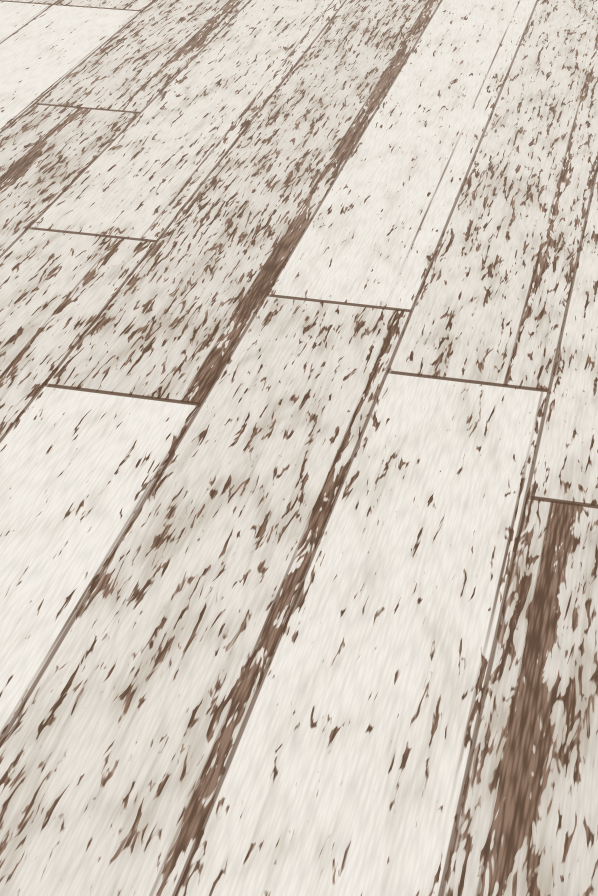
This texture is drawn by a Shadertoy shader. Its source:

```glsl
// Whitewashed, worn wooden floor planks running diagonally away in perspective.
#define HORIZON -0.842       // height of the vanishing line, in canvas widths from the top
#define VANISH_LONG 1.24     // where the long plank edges meet
#define VANISH_CROSS -11.72  // where the plank ends meet
#define PLANK_WIDTH 0.19
#define FIRST_EDGE -1.355    // left edge of the first plank column
#define PLANK_LENGTH 8.0
#define GROOVE 0.007
#define WEAR_GAIN 0.13
#define SAMPLES 2

const vec3 WHITE = vec3(0.95, 0.93, 0.895);
const vec3 CREAM = vec3(0.85, 0.82, 0.78);
const vec3 STAIN = vec3(0.74, 0.70, 0.64);
const vec3 WOOD  = vec3(0.56, 0.45, 0.38);
const vec3 DARK  = vec3(0.36, 0.27, 0.21);

// Per column: joint position, wear of the near plank, wear of the far one, near seam
const vec4 COLUMNS[7] = vec4[7](
    vec4(13.9, 0.05, 0.60, 0.97), vec4(11.6, 0.90, 0.80, 0.40),
    vec4(9.62, 0.65, 0.45, 0.70), vec4(7.94, 0.05, 0.88, 0.98),
    vec4(9.11, 0.62, 0.15, 0.91), vec4(8.45, 0.20, 0.62, 0.96),
    vec4(7.53, 1.00, 0.45, 0.14));

vec2 hash2(vec2 p) {
    return fract(sin(vec2(dot(p, vec2(127.1, 311.7)), dot(p, vec2(269.5, 183.3)))) * 43758.5);
}

// Cellular noise: distance to the nearest scattered point
float cells(vec2 p) {
    vec2 base = floor(p), local = fract(p);
    float nearest = 4.0;
    for (int y = -1; y <= 1; y++)
        for (int x = -1; x <= 1; x++) {
            vec2 o = vec2(x, y);
            vec2 d = o + hash2(base + o) - local;
            nearest = min(nearest, dot(d, d));
        }
    return sqrt(nearest);
}

float layers(vec2 p) {
    p += 0.25 * sin(p.yx * 2.3 + 1.7 * sin(p * 1.1));
    return 0.62 * cells(p) + 0.38 * cells(p * 2.3 + 7.1);
}

// Slow layered sines along a plank
float patches(float t, float seed) {
    return 0.5 + 0.25 * sin(t * 1.7 + seed * 6.3) + 0.25 * sin(t * 4.1 + seed * 19.0 + sin(t * 2.3));
}

vec3 floorColour(vec2 q) {
    // Canvas to floor plane
    float depth = q.y - HORIZON;
    float across = ((q.x - VANISH_LONG) / depth - FIRST_EDGE) / PLANK_WIDTH;
    float along = (q.x - VANISH_CROSS) / depth;

    // Plank identity
    float column = floor(across), f = across - column;
    vec4 plank = COLUMNS[clamp(int(column), 0, 6)];
    float row = floor((along - plank.x) / PLANK_LENGTH);
    float end = along - plank.x - row * PLANK_LENGTH;
    bool far = row >= 0.0;
    vec2 seed = hash2(vec2(column, row) + 3.7);
    float wear = far ? plank.z : plank.y;
    float seam = far ? 0.66 + 0.22 * seed.x : plank.w;
    vec2 p = vec2(f, along) + floor(seed * 40.0);

    // Noise stretched along the grain
    float chips = layers(p * vec2(26.0, 6.5));
    float streak = layers(p * vec2(22.0, 1.3));
    float blotch = layers(p * vec2(4.0, 1.8));
    float fine = cells(p * vec2(65.0, 7.0));

    // Arched growth rings
    float bend = f - 0.45 + 0.06 * sin(along * 1.9 + seed.y * 6.0);
    float rings = 9.0 * sqrt(bend * bend + 0.004) + 0.3 * along + 0.3 * streak;
    float ringLine = smoothstep(0.45, 1.0, sin(rings * 13.0)) * patches(along * 0.8, seed.y);

    // Paint loss: chips, rubbed edges, bare band beside the seam
    float edge = min(f, 1.0 - f);
    float rubbed = smoothstep(0.10, 0.0, edge) * patches(along, column + seed.x);
    float fromSeam = f - seam;
    float bandWidth = 0.02 + 0.28 * wear * wear * patches(along, seed.x);
    float band = smoothstep(-0.006, 0.006, fromSeam) * (1.0 - smoothstep(bandWidth * 0.5, bandWidth, fromSeam));
    float loss = 0.5 * chips + 0.3 * streak + 0.2 * blotch;
    loss += 0.13 * rubbed + 0.17 * band * (0.25 + wear);
    loss += 0.13 * ringLine * wear * (far ? 1.0 : 0.35);
    float bare = smoothstep(-0.03, 0.05, loss - 0.62 + WEAR_GAIN * wear);

    // Paint, stain and exposed wood
    vec3 paint = mix(WHITE, CREAM, clamp(wear * 0.85 + 0.5 * (blotch - 0.4), 0.0, 1.0));
    float stain = smoothstep(0.38, 0.66, 0.6 * blotch + 0.4 * streak + 0.12 * (wear - 0.5));
    paint = mix(paint, STAIN, stain * (0.15 + 0.6 * wear));
    paint *= 1.03 - 0.09 * fine;
    vec3 wood = mix(WOOD, DARK, smoothstep(0.25, 0.65, 0.5 * fine + 0.5 * streak));
    vec3 colour = mix(paint, wood, bare * 0.92);

    // Seam crack, grooves and plank ends
    float crack = 1.0 - smoothstep(0.003, 0.011, abs(fromSeam));
    colour = mix(colour, DARK, crack * 0.75 * patches(along * 1.3, seed.y));
    float endGap = min(end, PLANK_LENGTH - end);
    float groove = 1.0 - smoothstep(GROOVE, GROOVE * 2.0, min(edge, endGap * 0.7));
    colour = mix(colour, DARK, groove * (endGap < 0.03 ? 0.8 : 0.62));
    float bevel = smoothstep(0.012, 0.018, f) * (1.0 - smoothstep(0.02, 0.03, f));
    colour = mix(colour, WHITE, bevel * 0.35);

    // Pale sheen in the distance
    return mix(colour, WHITE, 0.2 * smoothstep(0.7, 0.0, q.y));
}

void mainImage(out vec4 fragColor, in vec2 fragCoord) {
    vec3 sum = vec3(0.0);
    for (int j = 0; j < SAMPLES; j++)
        for (int i = 0; i < SAMPLES; i++) {
            vec2 s = fragCoord - 0.5 + (vec2(i, j) + 0.5) / float(SAMPLES);
            sum += floorColour(vec2(s.x, iResolution.y - s.y) / iResolution.x);
        }
    fragColor = vec4(sum / float(SAMPLES * SAMPLES), 1.0);
}
```
